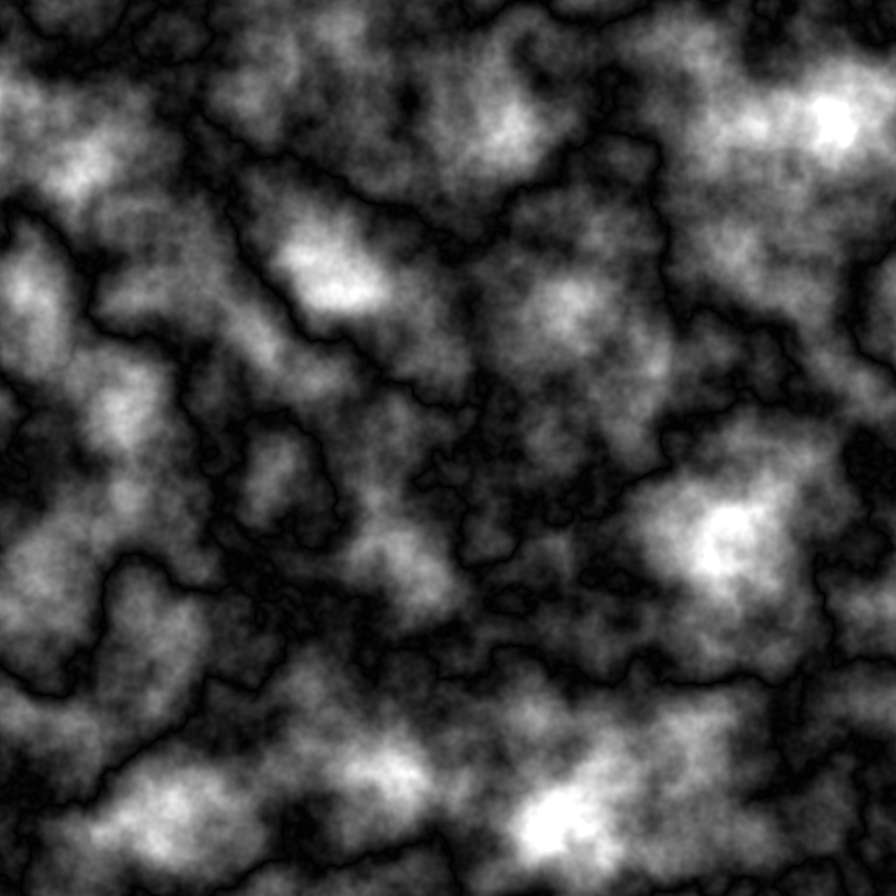
Reproduce this texture procedurally as a Shadertoy shader.

```glsl
const float BASE_CELLS = 4.0;
const int OCTAVES = 6;
const float GAIN = 0.52;
const float CLOUD_WEIGHT = 1.07;
const float CREASE_WEIGHT = 0.55;
const float CREASE_MEAN = 0.2;
const float FOLD_SOFTNESS = 0.008;

// Integer hash of a lattice point, from 0 to 1
float hash(ivec2 cell, int seed) {
    uint h = uint(cell.x) * 374761393u + uint(cell.y) * 668265263u + uint(seed) * 2246822519u;
    h = (h ^ (h >> 15)) * 2246822519u;
    h = (h ^ (h >> 13)) * 3266489917u;
    h ^= h >> 16;
    return float(h & 65535u) / 65536.0;
}

// Slope contribution of one lattice corner, wrapped to the period
float corner(ivec2 cell, vec2 offset, int period, int seed) {
    ivec2 wrapped = ivec2(mod(vec2(cell), float(period)));
    float angle = 6.28318 * hash(wrapped, seed);
    return dot(vec2(cos(angle), sin(angle)), offset);
}

float gradientNoise(vec2 p, int period, int seed) {
    ivec2 cell = ivec2(floor(p));
    vec2 f = fract(p);
    vec2 w = f * f * f * (f * (f * 6.0 - 15.0) + 10.0);
    float a = corner(cell, f, period, seed);
    float b = corner(cell + ivec2(1, 0), f - vec2(1, 0), period, seed);
    float c = corner(cell + ivec2(0, 1), f - vec2(0, 1), period, seed);
    float d = corner(cell + ivec2(1, 1), f - vec2(1, 1), period, seed);
    return mix(mix(a, b, w.x), mix(c, d, w.x), w.y);
}

// Octaves with whole repeats across the tile
float fbm(vec2 uv, float cells, int seed) {
    float sum = 0.0;
    float amplitude = 1.0;
    for (int i = 0; i < OCTAVES; i++) {
        sum += amplitude * gradientNoise(uv * cells, int(cells), seed + i);
        cells *= 2.0;
        amplitude *= GAIN;
    }
    return sum;
}

float softAbs(float x, float softness) {
    return sqrt(x * x + softness * softness);
}

void mainImage(out vec4 fragColor, in vec2 fragCoord) {
    vec2 uv = fragCoord / iResolution.xy;

    // Signed clouds with thin bright creases
    float clouds = fbm(uv, BASE_CELLS, 11);
    float crease = CREASE_MEAN - softAbs(fbm(uv, BASE_CELLS, 47), FOLD_SOFTNESS);
    float height = CLOUD_WEIGHT * clouds + CREASE_WEIGHT * crease;

    // Folding at zero leaves the dark veins
    float folded = softAbs(height, FOLD_SOFTNESS);
    float grey = folded * (0.92 + 0.3 * folded);
    fragColor = vec4(vec3(clamp(grey, 0.0, 1.0)), 1.0);
}
```
